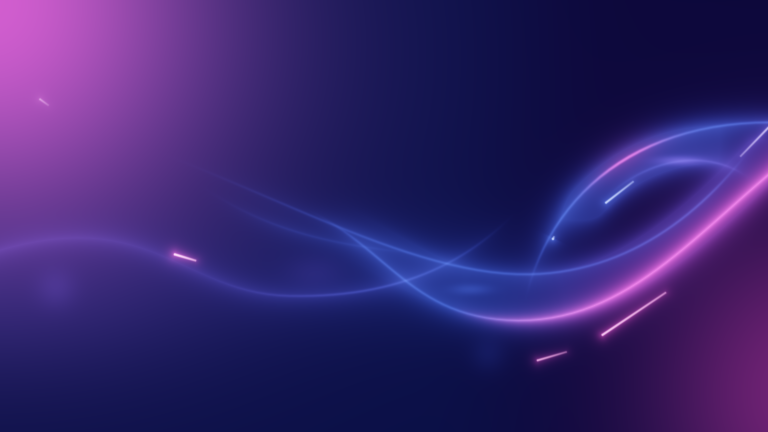
Reproduce this background procedurally as a Shadertoy shader.

```glsl
// Glowing ribbons of light sweep across a violet-to-navy backdrop and loop at right.
// Each ribbon is a cubic curve lit by its distance: a thin core plus a soft halo.
// Translucent sheets fill neighbouring ribbons; streaks and blurred motes finish it.

#define CURVE_STEPS 28
#define CORE_WIDTH 0.0034
#define HALO_WIDTH 0.023
#define SHEET_SOFTNESS 0.036
#define NAVY vec3(0.040, 0.060, 0.275)
#define INDIGO vec3(0.045, 0.030, 0.230)
#define DUSK vec3(0.27, 0.20, 0.53)
#define ORCHID vec3(0.89, 0.39, 0.85)
#define PLUM vec3(0.50, 0.15, 0.49)
#define BLUE vec3(0.20, 0.33, 0.98)
#define VIOLET vec3(0.34, 0.24, 0.86)
#define PINK vec3(1.0, 0.25, 0.76)

// Distance to a segment (x) and the position along it (y).
vec2 segment(vec2 p, vec2 a, vec2 b) {
    vec2 ab = b - a;
    float t = clamp(dot(p - a, ab) / dot(ab, ab), 0.0, 1.0);
    return vec2(length(p - a - ab * t), t);
}

vec2 cubic(vec2 a, vec2 b, vec2 c, vec2 d, float t) {
    float s = 1.0 - t;
    return s * s * s * a + 3.0 * s * t * (s * b + t * c) + t * t * t * d;
}

// Distance to a cubic curve (x) and its parameter there (y).
vec2 curve(vec2 p, vec2 a, vec2 b, vec2 c, vec2 d) {
    vec2 best = vec2(1e3, 0.0);
    vec2 last = a;
    for (int i = 1; i <= CURVE_STEPS; i++) {
        vec2 next = cubic(a, b, c, d, float(i) / float(CURVE_STEPS));
        vec2 hit = segment(p, last, next);
        if (hit.x < best.x) best = vec2(hit.x, (float(i - 1) + hit.y) / float(CURVE_STEPS));
        last = next;
    }
    return best;
}

// Joins two curves into one path with a parameter from 0 to 1.
vec2 joined(vec2 first, vec2 second) {
    return first.x < second.x ? vec2(first.x, first.y * 0.5)
                              : vec2(second.x, 0.5 + second.y * 0.5);
}

float ribbon(float dist, float core, float halo) {
    float c = dist / CORE_WIDTH;
    return core * exp(-c * c) + halo * exp(-dist / HALO_WIDTH);
}

float sheet(float d1, float d2, float gap) {
    return exp(-max(d1 + d2 - gap, 0.0) / SHEET_SOFTNESS);
}

float blob(vec2 p, vec2 center, vec2 radius) {
    vec2 q = (p - center) / radius;
    return exp(-dot(q, q));
}

// A tapered streak: hot white core within a tinted glow.
vec3 streak(vec2 p, vec2 head, vec2 tail, vec3 tint, float power) {
    vec2 hit = segment(p, head, tail);
    float fade = mix(1.0, 0.4, hit.y);
    float core = exp(-pow(hit.x / 0.0025, 2.0));
    return power * fade * (1.6 * core * mix(tint, vec3(1.0), 0.5) + 0.7 * tint * exp(-hit.x / 0.009));
}

// Navy to indigo, with dusk and orchid at the upper left and plum at the lower right.
vec3 backdrop(vec2 p) {
    vec3 col = mix(NAVY, INDIGO, smoothstep(0.95, 1.45, p.x));
    col += vec3(0.05, 0.05, 0.12) * blob(p, vec2(0.0, 0.35), vec2(0.60, 0.20));
    col = mix(col, DUSK, 0.80 * blob(p, vec2(0.0, 0.85), vec2(0.75, 0.55)));
    col = mix(col, ORCHID, 0.90 * blob(p, vec2(-0.03, 1.0), vec2(0.48, 0.50)));
    return mix(col, PLUM, 0.88 * blob(p, vec2(1.86, 0.09), vec2(0.35, 0.42)));
}

vec3 ribbons(vec2 p) {
    vec2 wave = joined(
        curve(p, vec2(-0.02, 0.415), vec2(0.35, 0.53), vec2(0.42, 0.32), vec2(0.67, 0.315)),
        curve(p, vec2(0.67, 0.315), vec2(0.92, 0.31), vec2(1.08, 0.39), vec2(1.20, 0.515)));
    vec2 inner = joined(
        curve(p, vec2(0.25, 0.69), vec2(0.62, 0.565), vec2(0.95, 0.36), vec2(1.227, 0.365)),
        curve(p, vec2(1.227, 0.365), vec2(1.45, 0.37), vec2(1.62, 0.50), vec2(1.74, 0.66)));
    vec2 outer = joined(
        curve(p, vec2(0.70, 0.52), vec2(0.90, 0.43), vec2(0.95, 0.26), vec2(1.20, 0.258)),
        curve(p, vec2(1.20, 0.258), vec2(1.45, 0.258), vec2(1.60, 0.45), vec2(1.82, 0.63)));
    vec2 arch = curve(p, vec2(1.215, 0.30), vec2(1.27, 0.55), vec2(1.48, 0.73), vec2(1.82, 0.716));
    vec2 brow = curve(p, vec2(1.38, 0.52), vec2(1.50, 0.65), vec2(1.65, 0.65), vec2(1.73, 0.59));
    vec2 veil = curve(p, vec2(0.45, 0.58), vec2(0.62, 0.46), vec2(0.78, 0.43), vec2(1.0, 0.41));

    // Each ribbon fades at its loose ends and shifts hue along its length.
    float heat = smoothstep(0.42, 0.72, outer.y);
    float flare = exp(-pow((arch.y - 0.56) / 0.12, 2.0));
    vec3 light = mix(VIOLET, BLUE, wave.y) * ribbon(wave.x, 0.34 * smoothstep(0.3, 0.65, wave.y), 0.38)
               * smoothstep(1.0, 0.70, wave.y);
    light += BLUE * ribbon(inner.x, 0.42, 0.32) * smoothstep(0.05, 0.40, inner.y) * smoothstep(1.0, 0.85, inner.y);
    light += mix(BLUE, PINK, heat) * ribbon(outer.x, 0.45, 0.45 + 0.45 * heat) * smoothstep(0.0, 0.2, outer.y);
    light += PINK * 0.85 * exp(-outer.x / 0.009) * smoothstep(0.36, 0.55, outer.y);
    light += mix(BLUE, PINK, 0.9 * flare) * ribbon(arch.x, 0.5 + 0.8 * flare, 0.55) * smoothstep(0.0, 0.3, arch.y);
    light += mix(BLUE, VIOLET, brow.y) * ribbon(brow.x, 0.25, 0.45) * smoothstep(0.0, 0.4, brow.y) * smoothstep(1.0, 0.7, brow.y);
    light += VIOLET * 0.8 * blob(p, vec2(1.575, 0.628), vec2(0.05, 0.010));
    light += BLUE * ribbon(veil.x, 0.08, 0.24) * smoothstep(0.0, 0.5, veil.y) * smoothstep(1.0, 0.7, veil.y);

    // Translucent fills between paired ribbons.
    light += mix(BLUE, VIOLET, heat) * 0.40 * sheet(inner.x, outer.x, 0.10) * smoothstep(0.75, 1.2, p.x);
    light += BLUE * 0.48 * sheet(arch.x, brow.x, 0.085);
    return light + BLUE * 0.12 * blob(p, vec2(1.0, 0.36), vec2(0.40, 0.13));
}

void mainImage(out vec4 fragColor, in vec2 fragCoord) {
    vec2 p = fragCoord / iResolution.y;
    vec3 light = ribbons(p);

    // Sparks and blurred motes.
    light += streak(p, vec2(1.395, 0.225), vec2(1.54, 0.322), PINK, 1.2);
    light += streak(p, vec2(1.245, 0.166), vec2(1.31, 0.185), PINK, 0.8);
    light += streak(p, vec2(0.405, 0.411), vec2(0.452, 0.397), PINK, 1.6);
    light += streak(p, vec2(1.403, 0.531), vec2(1.465, 0.579), BLUE, 1.1);
    light += streak(p, vec2(1.28, 0.447), vec2(1.282, 0.451), BLUE, 1.3);
    light += streak(p, vec2(1.778, 0.704), vec2(1.715, 0.639), VIOLET, 0.9);
    light += streak(p, vec2(0.093, 0.770), vec2(0.111, 0.757), ORCHID, 0.4);
    light += VIOLET * 0.20 * blob(p, vec2(0.13, 0.333), vec2(0.045));
    light += BLUE * 0.35 * blob(p, vec2(1.09, 0.33), vec2(0.045, 0.012));
    light += BLUE * 0.12 * blob(p, vec2(1.13, 0.18), vec2(0.04));
    light += VIOLET * 0.15 * blob(p, vec2(0.73, 0.37), vec2(0.07, 0.04));

    // Screen blend keeps overlapping lights from clipping.
    vec3 base = backdrop(p);
    fragColor = vec4(1.0 - (1.0 - base) * exp(-light), 1.0);
}
```
